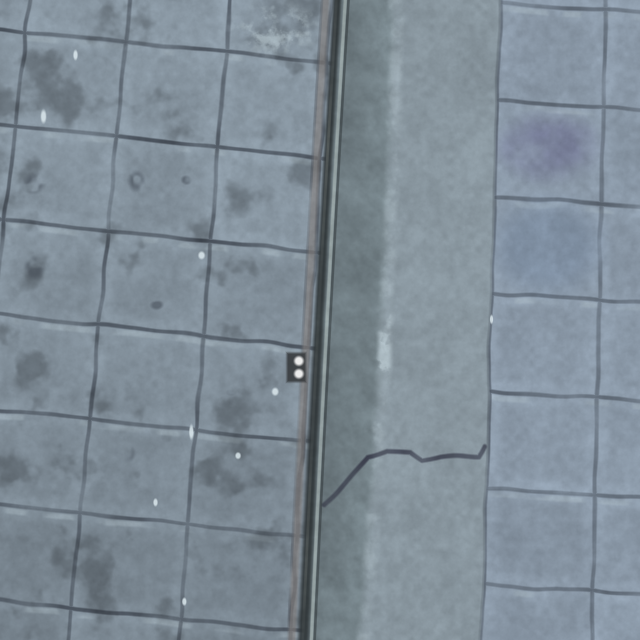
Write a Shadertoy shader that draws this texture.

```glsl
// Weathered paving tiles on both sides of a sloping curb with a drain gap and a crack.
const vec3 LEFT_TILE = vec3(.505, .557, .600);
const vec3 RIGHT_TILE = vec3(.535, .590, .648);
const vec3 SLAB = vec3(.535, .588, .622);
const vec3 CURB_FACE = vec3(.435, .487, .510);
const vec3 JOINT = vec3(.265, .295, .335);
const vec3 GAP = vec3(.19, .215, .225);
const vec3 RUST = vec3(.50, .485, .48);
const vec3 PALE = vec3(.69, .75, .78);
const vec3 STAIN = vec3(.43, .44, .57);
const float LEFT_ROW = .1487;
const float RIGHT_ROW = .1517;
const float JOINT_WIDTH = .0036;
const float GRAIN = .14;

// Crack path and bright litter (centre, half size)
const vec2 CRACK[9] = vec2[9](
    vec2(.506, .209), vec2(.540, .245), vec2(.573, .286), vec2(.605, .295), vec2(.643, .293),
    vec2(.661, .280), vec2(.690, .285), vec2(.746, .288), vec2(.755, .303));
const vec4 LITTER[9] = vec4[9](
    vec4(.068, .818, .005, .012), vec4(.315, .601, .006, .007), vec4(.299, .325, .004, .013),
    vec4(.372, .288, .005, .006), vec4(.243, .215, .004, .007), vec4(.430, .388, .006, .007),
    vec4(.288, .060, .004, .007), vec4(.768, .501, .003, .008), vec4(.118, .914, .004, .009));
// Dark spots: centre, half size
const vec4 SPOTS[8] = vec4[8](
    vec4(.212, .718, .014, .018), vec4(.290, .718, .009, .008), vec4(.054, .580, .016, .020),
    vec4(.245, .524, .011, .008), vec4(.362, .387, .010, .006), vec4(.195, .293, .015, .015),
    vec4(.975, .370, .019, .014), vec4(.055, .715, .018, .018));

float hash(vec2 p) {
    p = fract(p * vec2(.1031, .1137));
    p += dot(p, p.yx + 33.33);
    return fract((p.x + p.y) * p.x * 17.0);
}

float noise(vec2 p) {
    vec2 i = floor(p), f = fract(p);
    i += 200.0;
    f = f * f * (3.0 - 2.0 * f);
    return mix(mix(hash(i), hash(i + vec2(1, 0)), f.x),
               mix(hash(i + vec2(0, 1)), hash(i + vec2(1, 1)), f.x), f.y);
}

float fbm(vec2 p) {
    float sum = 0.0, amp = .5;
    for (int i = 0; i < 4; i++) {
        sum += amp * noise(p);
        p = mat2(1.6, 1.2, -1.2, 1.6) * p + 7.3;
        amp *= .5;
    }
    return sum / .9375;
}

float band(float d, float w) { return 1.0 - smoothstep(w * .35, w * 1.35, abs(d)); }

float spot(vec2 p, vec4 s) { return 1.0 - smoothstep(.45, 1.15, length((p - s.xy) / s.zw)); }

float segment(vec2 p, vec2 a, vec2 b) {
    vec2 ab = b - a;
    return length(p - a - ab * clamp(dot(p - a, ab) / dot(ab, ab), 0.0, 1.0));
}

// Tile colour with joints at whole values of cell; size is the tile in canvas units
vec3 tiles(vec2 p, vec2 cell, vec2 size, vec3 base, float wear) {
    vec2 d = (fract(cell + .5) - .5) * size;
    vec3 c = base * (.97 + .06 * hash(floor(cell) + 20.0));
    float edge = min(abs(d.x), abs(d.y));
    c *= 1.0 + .05 * smoothstep(.028, .008, edge);
    c = mix(c, PALE, .35 * band(d.y - .009, .005) * smoothstep(.35, .7, noise(p * 38.0)));
    float across = band(d.y, JOINT_WIDTH) * (.40 + .60 * noise(p * 19.0 + 4.0));
    float along = band(d.x, JOINT_WIDTH) * (.28 + .60 * noise(p * 23.0 + 9.0));
    return mix(c, JOINT, max(across, along) * wear);
}

void mainImage(out vec4 fragColor, in vec2 fragCoord) {
    vec2 p = fragCoord / iResolution.xy;
    vec2 q = p + (vec2(noise(p * 24.0), noise(p * 24.0 + 50.0)) - .5) * .005;
    float y = q.y, down = 1.0 - q.y;
    float aa = 1.0 / iResolution.y;

    // Borders between the zones
    float gapX = .474 + .045 * p.y + .008 * p.y * p.y;
    float ridgeX = .564 + .085 * y - .034 * y * y;
    float slabX = .752 + .030 * y;
    float g = p.x - gapX;

    // Left paving, with rows sloping and columns converging upward
    float leftWidth = .173 - .016 * y;
    vec2 leftCell = vec2((q.x + .066 - .112 * y) / leftWidth,
                         (down - .0456 - .103 * q.x) / LEFT_ROW);
    vec3 leftBase = LEFT_TILE * mix(.94, 1.04, smoothstep(0.0, .9, p.y));
    vec3 col = tiles(p, leftCell, vec2(leftWidth, LEFT_ROW), leftBase, .95);
    col *= 1.0 - .20 * smoothstep(.56, .78, fbm(p * 19.0));
    col = mix(col, PALE, .75 * spot(p, vec4(.43, .955, .075, .045)) * smoothstep(.4, .7, fbm(p * 50.0)));
    for (int i = 0; i < 8; i++)
        col = mix(col, JOINT, .55 * spot(q, SPOTS[i]) * smoothstep(.2, .65, noise(p * 75.0)));

    // Curb face with diagonal scuffs, then flat slab
    float faceT = clamp(g / (ridgeX - gapX), 0.0, 1.0);
    vec3 face = CURB_FACE * mix(.95, 1.07, faceT);
    face *= .88 + .24 * fbm(vec2(p.x + p.y, p.y - p.x) * vec2(14.0, 75.0).yx * vec2(.3, 1.0));
    col = mix(col, face, smoothstep(-aa, aa, g));
    vec3 slab = SLAB * (.96 + .08 * fbm(p * 9.0));
    col = mix(col, slab, smoothstep(-.010, .008, q.x - ridgeX));
    float chips = smoothstep(.40, .68, fbm(p * 42.0));
    float ridgeWear = .30 + .75 * exp(-pow((p.y - .44) / .065, 2.0));
    col = mix(col, PALE, min(1.0, ridgeWear * (.25 + chips)) * band(q.x - ridgeX - .004, .012));

    // Right paving and its violet and blue staining
    float rightWidth = .174 - .010 * y;
    vec2 rightCell = vec2((q.x - slabX) / rightWidth, (down - .005 - .06 * (q.x - .781)) / RIGHT_ROW);
    vec3 right = tiles(p, rightCell, vec2(rightWidth, RIGHT_ROW), RIGHT_TILE, .72);
    right = mix(right, STAIN, .75 * spot(p, vec4(.858, .770, .085, .060)) * fbm(p * 17.0) * 1.4);
    right = mix(right, vec3(.46, .53, .62), .5 * spot(p, vec4(.855, .615, .10, .085)));
    col = mix(col, right, smoothstep(-aa, aa, q.x - slabX));
    col = mix(col, JOINT, .38 * band(q.x - slabX, .0035) * (.4 + noise(p * 20.0)));

    // Drain gap: rusty lip, dark slot, bright rim, shadow
    float slot = mix(.0095, .0068, p.y);
    col = mix(col, RUST, .65 * band(g + .018, .007));
    col = mix(col, JOINT, .45 * band(g + .024, .0025) * noise(p * 22.0));
    col = mix(col, GAP, .92 * band(g, slot));
    col = mix(col, vec3(.40, .42, .41), .55 * band(g + .001, .0025) * noise(p * vec2(60.0, 9.0)));
    col = mix(col, GAP, .55 * band(g - .0175, .0025));
    col = mix(col, vec3(.62, .67, .67), .80 * band(g - .0125, .0030));

    // Crack
    float crack = 1.0;
    for (int i = 0; i < 8; i++) crack = min(crack, segment(q, CRACK[i], CRACK[i + 1]));
    col = mix(col, vec3(.20, .21, .27), .88 * band(crack, .0042) * (.65 + .35 * noise(p * 35.0)));

    // Surface grain, then litter and the small dark fitting
    col *= 1.0 + GRAIN * (fbm(p * 95.0) - .5) + .10 * (fbm(p * 26.0) - .5);
    for (int i = 0; i < 9; i++) col = mix(col, vec3(.86, .91, .93), .85 * spot(p, LITTER[i]));
    vec2 fitting = p - vec2(.463, .426);
    float box = max(abs(fitting.x) - .015, abs(fitting.y) - .023);
    col = mix(col, vec3(.20, .21, .22), .85 * smoothstep(.003, -.003, box));
    vec2 bulb = vec2(fitting.x - .004, abs(fitting.y) - .010);
    col = mix(col, vec3(.92), smoothstep(.010, .004, length(bulb)));

    fragColor = vec4(clamp(col, 0.0, 1.0), 1.0);
}
```
